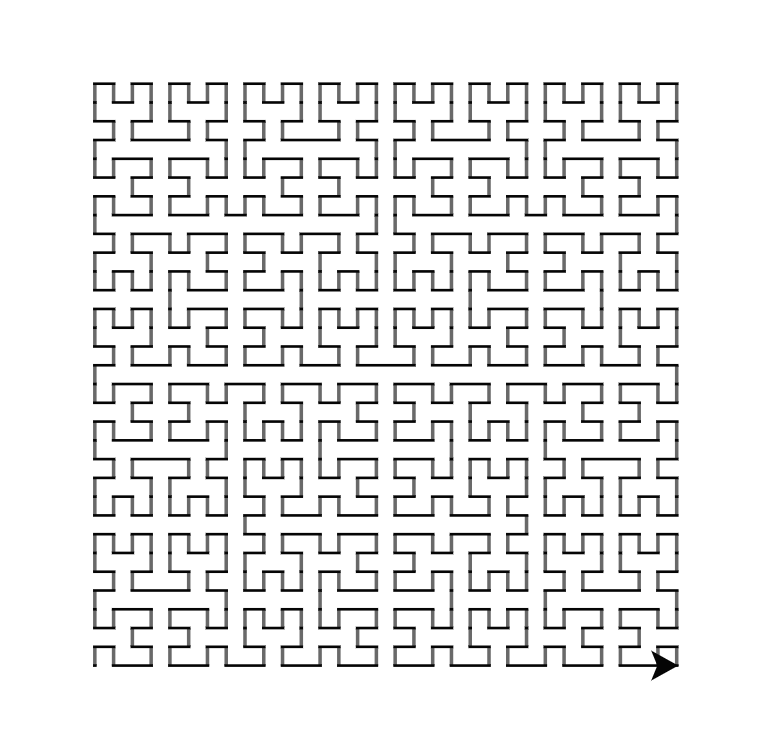
A Shadertoy shader for this pattern:

```glsl
// Hilbert curve of order five in thin ink on white, ending in a dart-shaped cursor.

const int   GRID        = 32;                     // nodes per side, a power of two
const vec2  CENTER      = vec2(0.5023, 0.5018);   // middle of the curve, as canvas fraction
const float STEP        = 0.02496;                // node spacing, in canvas heights
const float HALF_ROW    = 0.070;                  // half width of horizontal lines, in steps
const float HALF_COLUMN = 0.094;                  // half width of vertical lines, in steps
const vec3  DART        = vec3(1.28, 0.71, 0.99); // length, half span, notch depth, in steps
const float DART_EDGE   = 0.04;                   // outline thickness of the dart
const vec3  PAPER       = vec3(1.0);
const vec3  INK         = vec3(0.02);
const vec3  FADED_INK   = vec3(0.41);             // vertical strokes are paler

// Position of a node along the curve, or a far negative value outside the grid.
int hilbertIndex(ivec2 node) {
    if (min(node.x, node.y) < 0 || max(node.x, node.y) >= GRID) return -9;
    int index = 0;
    for (int s = GRID / 2; s > 0; s /= 2) {
        int right = (node.x & s) > 0 ? 1 : 0;
        int upper = (node.y & s) > 0 ? 1 : 0;
        index += s * s * ((3 * right) ^ upper);
        if (upper == 0) {
            if (right == 1) node = GRID - 1 - node;
            node = node.yx;
        }
    }
    return index;
}

// Distance to a half link that leaves the node along dir.
float linkDistance(vec2 q, vec2 dir, float halfWidth) {
    float across = abs(q.x * dir.y - q.y * dir.x);
    return max(across - halfWidth, -dot(q, dir));
}

// Distance to a notched dart pointing right, with its tip at the origin.
float dartDistance(vec2 q) {
    q.y = abs(q.y);
    float flank = dot(q, normalize(DART.yx));
    float notch = dot(q + vec2(DART.z, 0.0), normalize(vec2(-DART.y, DART.z - DART.x)));
    return max(flank, notch) - DART_EDGE;
}

float coverage(float d, float pixel) {
    return clamp(0.5 - d / pixel, 0.0, 1.0);
}

void mainImage(out vec4 fragColor, in vec2 fragCoord) {
    float last = float(GRID - 1);
    float pixel = 1.0 / (STEP * iResolution.y);
    vec2 p = (fragCoord - CENTER * iResolution.xy) * pixel + 0.5 * last;
    vec2 nearest = floor(p + 0.5);
    vec2 q = p - nearest;
    ivec2 node = ivec2(nearest);
    int index = hilbertIndex(node);

    // Links join the node to neighbours that come just before or after it
    float row = 1e3;
    float column = 1e3;
    float joint = 1e3;
    if (index >= 0) {
        for (int side = -1; side <= 1; side += 2) {
            if (abs(hilbertIndex(node + ivec2(side, 0)) - index) == 1)
                row = min(row, linkDistance(q, vec2(side, 0), HALF_ROW));
            if (abs(hilbertIndex(node + ivec2(0, side)) - index) == 1)
                column = min(column, linkDistance(q, vec2(0, side), HALF_COLUMN));
        }
        // Dark overlap where strokes meet
        vec2 box = abs(q) - vec2(HALF_COLUMN, HALF_ROW);
        joint = max(box.x, box.y);
    }

    vec3 color = mix(PAPER, FADED_INK, coverage(column, pixel));
    color = mix(color, INK, coverage(min(row, joint), pixel));

    // Cursor at the end of the curve
    float dart = dartDistance(p - vec2(last, 0.0));
    color = mix(color, INK, coverage(dart, pixel));

    fragColor = vec4(color, 1.0);
}
```
